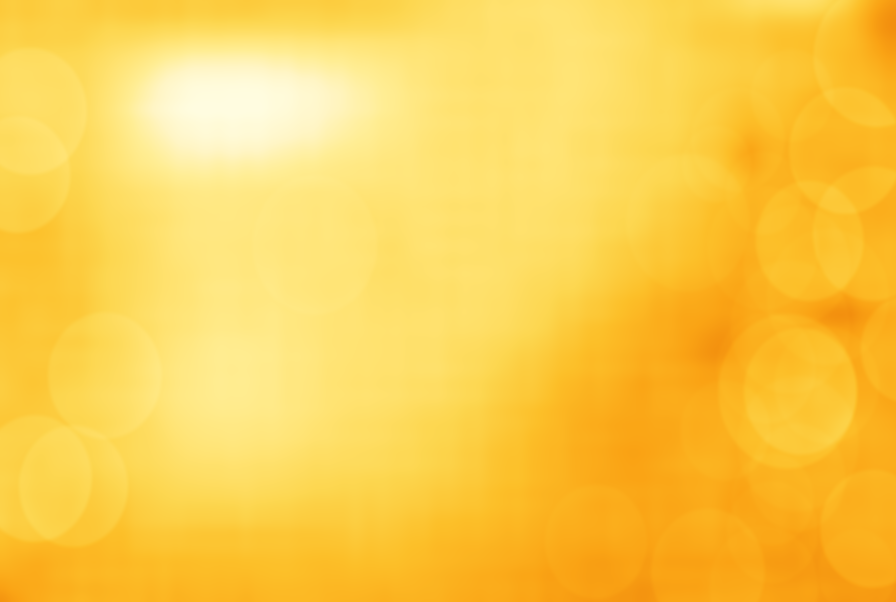
Write a Shadertoy shader that draws this background.

```glsl
const int DISC_COUNT = 16;
const int SCATTER_COUNT = 18;

float hash(vec2 cell) {
    vec3 q = fract(vec3(cell.xyx) * 0.1031);
    q += dot(q, q.yzx + 33.33);
    return fract((q.x + q.y) * q.z);
}

float valueNoise(vec2 p) {
    vec2 cell = floor(p);
    vec2 f = fract(p);
    f = f * f * (3.0 - 2.0 * f);
    float low = mix(hash(cell), hash(cell + vec2(1, 0)), f.x);
    float high = mix(hash(cell + vec2(0, 1)), hash(cell + vec2(1, 1)), f.x);
    return mix(low, high, f.y);
}

float glow(vec2 p, vec2 center, vec2 size) {
    vec2 d = (p - center) / size;
    return exp(-dot(d, d));
}

// Translucent lens disc, slightly tall, brighter toward its lower right rim
float bokeh(vec2 p, vec2 center, float radius, float softness) {
    vec2 q = (p - center) * vec2(1.06, 0.95);
    float d = length(q) - radius;
    float fill = 1.0 - smoothstep(-softness, softness, d);
    float side = 0.5 + 0.5 * dot(q, vec2(0.6, -0.8)) / radius;
    float rim = exp(-pow((d + 0.008) / 0.012, 2.0));
    return fill * (0.7 + 0.3 * side + 0.15 * rim);
}

// Light level 0 to 7, from deep orange to cream
vec3 warmRamp(float level) {
    vec3 ramp[8] = vec3[8](
        vec3(0.93, 0.51, 0.04), vec3(0.98, 0.64, 0.08),
        vec3(0.99, 0.75, 0.16), vec3(0.99, 0.84, 0.31),
        vec3(1.00, 0.89, 0.45), vec3(1.00, 0.93, 0.58),
        vec3(1.00, 0.96, 0.77), vec3(1.00, 0.99, 0.88));
    vec3 color = ramp[0];
    for (int i = 1; i < 8; i++) {
        color = mix(color, ramp[i], clamp(level - float(i - 1), 0.0, 1.0));
    }
    return color;
}

// Broad wash: amber left, pale middle, orange right
float backdrop(vec2 p) {
    float edge = mix(0.85, 1.13, smoothstep(0.25, 0.75, p.y));
    float right = smoothstep(-0.24, 0.22, p.x - edge);
    float middle = smoothstep(0.04, 0.36, p.x) * (1.0 - right);
    float level = mix(2.2, 1.2, right);
    level += 1.6 * middle * smoothstep(-0.05, 0.45, p.y);
    level -= 0.6 * (1.0 - smoothstep(0.0, 0.25, p.y));
    level -= 1.3 * smoothstep(0.9, 1.0, p.y) * (1.0 - smoothstep(0.55, 0.85, p.x)) * middle;
    return level;
}

// Blurred window of light at the upper left
float softWindow(vec2 p) {
    float across = smoothstep(0.1, 0.34, p.x) * (1.0 - smoothstep(0.4, 0.8, p.x));
    float upward = smoothstep(0.65, 0.83, p.y) * (1.0 - smoothstep(0.84, 0.97, p.y));
    return across * upward;
}

float highlights(vec2 p) {
    float level = 2.6 * softWindow(p);
    level += 1.2 * glow(p, vec2(0.39, 0.36), vec2(0.14, 0.17));
    level += 0.8 * glow(p, vec2(0.34, 0.74), vec2(0.27, 0.16));
    level += 0.3 * glow(p, vec2(0.98, 0.83), vec2(0.14, 0.2));
    level += 0.8 * glow(p, vec2(1.25, 0.93), vec2(0.15, 0.16));
    level += 2.2 * glow(p, vec2(1.335, 1.01), vec2(0.11, 0.04));
    level += 0.6 * glow(p, vec2(0.04, 0.85), vec2(0.12, 0.14));
    return level;
}

float shadows(vec2 p) {
    float level = 1.4 * glow(p, vec2(1.49, 0.98), vec2(0.07, 0.09));
    level += 0.8 * glow(p, vec2(1.24, 0.74), vec2(0.03, 0.04));
    level += 0.8 * glow(p, vec2(1.39, 0.48), vec2(0.05, 0.035));
    level += 0.6 * glow(p, vec2(1.2, 0.43), vec2(0.05, 0.05));
    level += 0.35 * glow(p, vec2(0.65, 0.57), vec2(0.04, 0.1));
    return level + 0.4 * glow(p, vec2(0.0, 0.0), vec2(0.25, 0.1));
}

// Main discs as center and radius, fainter toward the middle
float mainDiscs(vec2 p, float softness) {
    vec3 discs[DISC_COUNT] = vec3[DISC_COUNT](
        vec3(0.174, 0.376, 0.1), vec3(0.122, 0.192, 0.096), vec3(0.058, 0.205, 0.1),
        vec3(1.308, 0.35, 0.122), vec3(1.33, 0.35, 0.1), vec3(1.45, 0.612, 0.106),
        vec3(1.345, 0.6, 0.095), vec3(1.45, 0.122, 0.093), vec3(1.176, 0.05, 0.1),
        vec3(0.99, 0.1, 0.09), vec3(1.457, 0.907, 0.112), vec3(0.523, 0.593, 0.11),
        vec3(1.405, 0.75, 0.1), vec3(0.05, 0.815, 0.1), vec3(0.03, 0.71, 0.092),
        vec3(1.51, 0.42, 0.085));
    float level = 0.0;
    for (int i = 0; i < DISC_COUNT; i++) {
        float gain = mix(0.18, 0.45, smoothstep(0.3, 0.68, abs(discs[i].x - 0.74)));
        level += gain * bokeh(p, discs[i].xy, discs[i].z, softness);
    }
    return level;
}

// Faint overlapping discs in the orange side
float scatteredDiscs(vec2 p, float softness) {
    float level = 0.0;
    for (int i = 0; i < SCATTER_COUNT; i++) {
        float id = float(i);
        float y = 0.85 * (id + hash(vec2(id, 19.0))) / float(SCATTER_COUNT);
        float x = mix(0.95 + 0.25 * y, 1.5, hash(vec2(id, 7.0)));
        float radius = mix(0.06, 0.11, hash(vec2(id, 31.0)));
        level += 0.14 * bokeh(p, vec2(x, y), radius, softness);
    }
    return level;
}

// Cloudy haze with fine upright and level smears
float haze(vec2 p, float sides) {
    float cloud = valueNoise(p * 7.0) + 0.6 * valueNoise(p * 17.0) - 0.8;
    float smear = valueNoise(p * vec2(8, 44)) + valueNoise(p * vec2(44, 8)) - 1.0;
    return cloud * mix(0.22, 0.6, sides) + 0.16 * smear;
}

void mainImage(out vec4 fragColor, in vec2 fragCoord) {
    vec2 p = fragCoord / iResolution.y;
    float softness = max(0.005, 1.0 / iResolution.y);
    float sides = smoothstep(0.25, 0.6, abs(p.x - 0.65));
    float level = backdrop(p) + highlights(p) - shadows(p) + haze(p, sides);
    level += mainDiscs(p, softness) + scatteredDiscs(p, softness);
    fragColor = vec4(warmRamp(level), 1.0);
}
```
